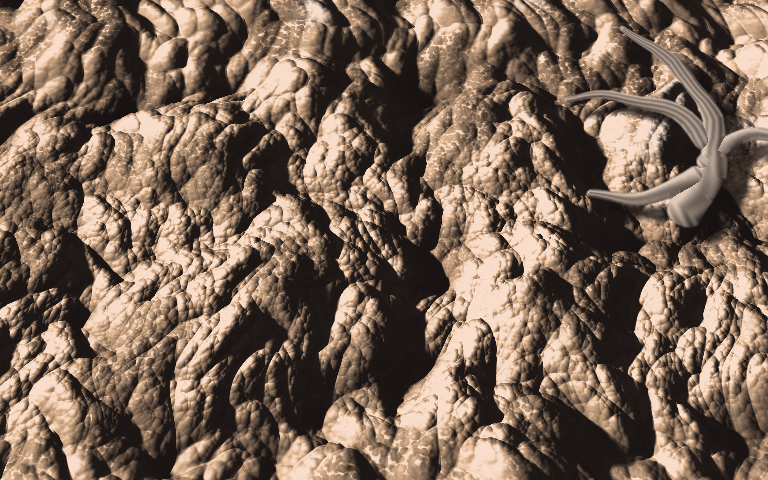
Reproduce this texture procedurally as a WebGL 1 fragment shader.

```glsl
precision highp float;
uniform vec2 u_resolution;

const vec3 SHADE = vec3(0.085, 0.067, 0.066);
const vec3 SOIL = vec3(0.84, 0.68, 0.54);
const vec3 CRUST = vec3(0.92, 0.82, 0.75);
const vec3 WOOD = vec3(0.88, 0.79, 0.72);
const vec3 SUN = vec3(-0.79, 0.07, 0.61);
const float TILT = 0.55;

vec2 hash2(vec2 p) {
  return fract(sin(vec2(dot(p, vec2(127.1, 311.7)), dot(p, vec2(269.5, 183.3)))) * 43758.5);
}

// Cellular noise: the highest of randomly sized domes
float domes(vec2 p) {
  vec2 cell = floor(p);
  float top = 0.0;
  for (int k = 0; k < 9; k++) {
    vec2 id = cell + vec2(mod(float(k), 3.0), floor((float(k) + 0.5) / 3.0)) - 1.0;
    vec2 rnd = hash2(id);
    vec2 d = id + rnd - p;
    float size = 0.5 + 0.5 * fract(rnd.x * 7.3 + rnd.y * 5.1);
    top = max(top, size * (1.0 - dot(d, d)));
  }
  return top;
}

// Mounds, knobs and lumps, with a broad rise in the middle
float ground(vec2 p) {
  vec2 w = p + 0.035 * sin(p.yx * vec2(9.0, 11.0) + 1.3) + 0.014 * sin(p.yx * vec2(31.0, 27.0));
  vec2 c = (p - vec2(-0.02, 0.3)) * vec2(2.6, 2.2);
  return 0.3 * domes(w * 2.6 + 4.7) + 0.13 * domes(w * vec2(6.6, 5.2))
       + 0.055 * domes(w * 14.0 + 2.1) + 0.1 * exp(-dot(c, c));
}

float grit(vec2 p) {
  return 0.02 * domes(p * 26.0) + 0.008 * domes(p * 58.0 + 3.0);
}

// First ground point seen along the slanted view
vec2 visiblePoint(vec2 q) {
  float reach = 0.33, stride = reach / 20.0, before = -0.01;
  vec2 g = q - vec2(0.0, reach);
  for (int i = 0; i < 21; i++) {
    float over = g.y + TILT * ground(g) - q.y;
    if (over >= 0.0) {
      g.y -= stride * over / (over - before);
      break;
    }
    before = over;
    g.y += stride;
  }
  return g;
}

float sunlight(vec2 g, float h, float softness) {
  float run = length(SUN.xy), block = -1.0;
  for (int i = 1; i <= 10; i++) {
    float n = float(i), t = 0.007 * n + 0.002 * n * n;
    block = max(block, (ground(g + SUN.xy / run * t) - h) / t - SUN.z / run);
  }
  return 1.0 - smoothstep(0.0, softness, block);
}

vec3 nearer(vec3 a, vec3 b) {
  return a.x < b.x ? a : b;
}

// Tapered curved limb: distance, then offset across it
vec3 limb(vec2 p, vec2 a, vec2 b, vec2 c, float thick, float thin) {
  vec3 best = vec3(9.0, 0.0, 0.0);
  vec2 start = a;
  for (int i = 1; i <= 10; i++) {
    float t = float(i) / 10.0;
    vec2 end = mix(mix(a, b, t), mix(b, c, t), t), seg = end - start;
    float k = clamp(dot(p - start, seg) / dot(seg, seg), 0.0, 1.0);
    vec2 off = p - start - seg * k;
    float width = mix(thick, thin, t + (k - 1.0) / 10.0);
    best = nearer(best, vec3(length(off) - width, off / width));
    start = end;
  }
  return best;
}

vec3 branch(vec2 p) {
  p += 0.004 * sin(p.yx * vec2(47.0, 39.0));
  vec3 stem = limb(p, vec2(1.43, 0.56), vec2(1.6, 0.76), vec2(1.3, 0.94), 0.036, 0.007);
  vec3 arm = limb(p, vec2(1.47, 0.71), vec2(1.38, 0.82), vec2(1.18, 0.795), 0.022, 0.005);
  vec3 root = limb(p, vec2(1.45, 0.63), vec2(1.36, 0.57), vec2(1.23, 0.595), 0.024, 0.007);
  vec3 spur = limb(p, vec2(1.47, 0.66), vec2(1.52, 0.73), vec2(1.62, 0.715), 0.02, 0.012);
  return nearer(nearer(stem, arm), nearer(root, spur));
}

void main() {
  vec2 uv = gl_FragCoord.xy / u_resolution.y;
  float blur = smoothstep(0.55, 1.0, uv.y) + 0.6 * (1.0 - smoothstep(0.0, 0.16, uv.y));
  vec2 q = vec2(uv.x - 0.8, uv.y) * (1.0 + 0.45 * uv.y);
  // Relief and its normal
  vec2 g = visiblePoint(q), e = vec2(mix(0.0025, 0.009, blur), 0.0);
  float h = ground(g);
  vec2 slope = vec2(ground(g + e.xy), ground(g + e.yx)) - h;
  slope += (vec2(grit(q + e.xy), grit(q + e.yx)) - grit(q)) * (1.0 - 0.65 * blur);
  vec3 normal = normalize(vec3(-slope / e.x, 1.0));
  // Sun, shadows and dim hollows
  float lit = max(dot(normal, SUN), 0.0) * sunlight(g, h, 0.13 + 0.25 * blur);
  float exposed = smoothstep(0.08, 0.3, h);
  float light = 1.35 * lit * mix(0.55, 1.0, exposed) + 0.07 * exposed * normal.z;
  // Dark lichen, fine grain and pale crust
  float speck = domes(q * 85.0);
  float lichen = smoothstep(0.5, 0.8, domes(g * 5.0 + 3.0)) * smoothstep(0.3, 0.65, speck) * normal.z;
  float crust = smoothstep(0.76, 0.86, domes(g * 4.3 + 9.0)) * smoothstep(0.32, 0.42, h);
  light *= 1.0 - 0.6 * lichen + 0.35 * (speck - 0.55) * (1.0 - blur * 0.8) + 0.25 * crust;
  vec3 tint = mix(SOIL, CRUST, max(crust, smoothstep(0.95, 1.25, light)));
  // Weathered branch and its shadow
  light *= mix(0.2, 1.0, smoothstep(-0.008, 0.012, branch(uv + vec2(-0.045, 0.03)).x));
  vec3 wood = branch(uv);
  float fibre = sin(wood.y * 9.0 + wood.z * 6.0 + 2.0 * sin(uv.y * 40.0));
  float gloss = 0.62 + 0.42 * dot(wood.yz, vec2(-0.8, 0.6)) + 0.13 * fibre;
  vec3 bark = mix(SHADE, WOOD, clamp(gloss, 0.05, 1.0));
  vec3 soil = mix(SHADE, tint, clamp(light, 0.0, 1.06));
  gl_FragColor = vec4(mix(bark, soil, smoothstep(-0.003, 0.003, wood.x)), 1.0);
}
```
